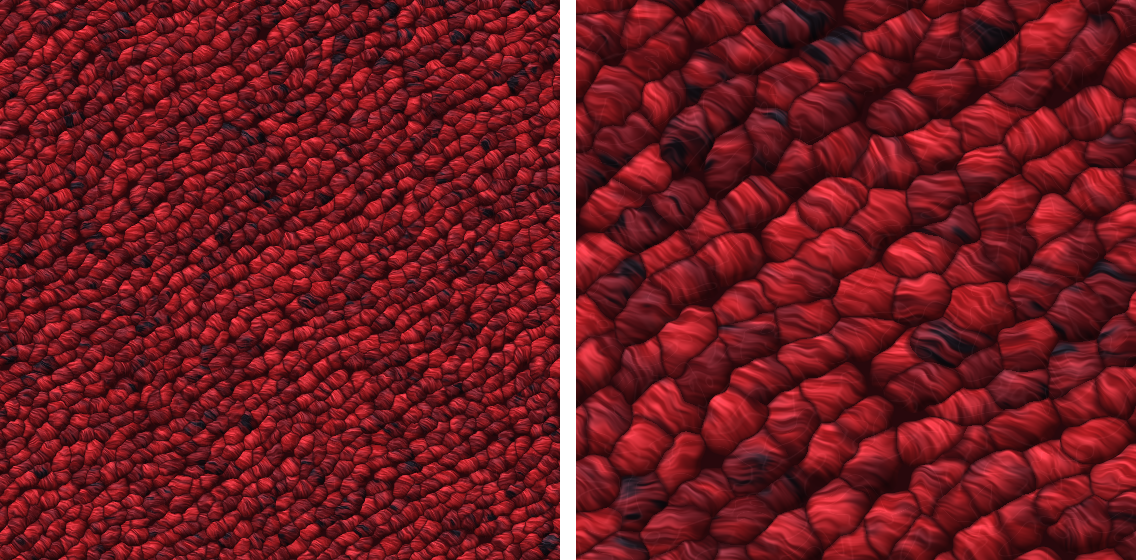
Left: the whole. Right: its middle third, enlarged.
This texture is drawn by a WebGL 2 fragment shader. Its source:

```glsl
#version 300 es
precision highp float;
// Loop-pile carpet: slanted rows of twisted red, maroon and black yarn loops.

uniform vec2 u_resolution;
out vec4 fragColor;

const float ROW_ANGLE = 0.58;                 // slope of the rows, radians
const vec2 PITCH = vec2(0.0335, 0.0250);      // loop spacing along and across rows
const vec2 HALF_SIZE = vec2(0.0255, 0.0178);  // mean loop radii
const float JITTER = 0.55;                    // scatter of loop centres, in cells
const float TILT = 0.9;                       // spread of loop directions
const vec2 FIBRE_SIZE = vec2(0.0024, 0.014);  // width and length of a fibre
const vec2 STRAND_SIZE = vec2(0.0075, 0.018); // width and length of a colour streak
const vec3 LIGHT = vec3(-0.30, 0.58, 0.76);
const vec3 RED = vec3(0.80, 0.125, 0.15);
const vec3 MAROON = vec3(0.46, 0.085, 0.115);
const vec3 BLACK = vec3(0.11, 0.075, 0.105);
const vec3 GAP = vec3(0.15, 0.03, 0.045);
const vec3 SHEEN = vec3(0.11, 0.15, 0.18);

struct Loop {
    float height;  // height at this point, 0 outside
    vec2 pos;      // position in the loop's own frame
    vec2 unit;     // the same, divided by the radii
    float angle;   // direction on the canvas
    vec3 seed;
};

mat2 rotation(float a) {
    float c = cos(a), s = sin(a);
    return mat2(c, s, -s, c);
}

vec3 hash3(vec2 p) {
    vec3 q = fract(p.xyx * vec3(0.1031, 0.1030, 0.0973));
    q += dot(q, q.yxz + 33.33);
    return fract((q.xxy + q.yzz) * q.zyx);
}

// Smooth value noise, -1 to 1.
float noise(vec2 p) {
    vec2 i = floor(p), f = fract(p);
    f = f * f * (3.0 - 2.0 * f);
    float low = mix(hash3(i).x, hash3(i + vec2(1, 0)).x, f.x);
    float high = mix(hash3(i + vec2(0, 1)).x, hash3(i + vec2(1, 1)).x, f.x);
    return 2.0 * mix(low, high, f.y) - 1.0;
}

// Bend the rows slightly and ruffle the loop outlines.
vec2 bend(vec2 p) {
    vec2 wave = vec2(sin(p.y * 19.0 + 2.0 * sin(p.x * 7.0)),
                     sin(p.x * 15.0 + 1.3) + 0.6 * sin(p.x * 34.0 + p.y * 21.0));
    vec2 ruffle = vec2(noise(p * 115.0 + 40.0), noise(p * 115.0 + 190.0));
    return p + 0.006 * wave + 0.0022 * ruffle;
}

Loop makeLoop(vec2 p, vec2 id, float shift) {
    vec3 place = hash3(id + 71.0);
    vec3 shape = hash3(id + 213.0);
    vec2 centre = (id + 0.5 + JITTER * (place.xy - 0.5) - vec2(shift, 0.0)) * PITCH;
    float turn = TILT * (place.z - 0.5);
    vec2 pos = (p - centre) * rotation(turn);
    vec2 unit = pos / (HALF_SIZE * (0.86 + 0.3 * shape.xy));
    float dome = sqrt(max(0.0, 1.0 - dot(unit, unit)));
    return Loop(dome * (0.78 + 0.44 * shape.z), pos, unit, ROW_ANGLE + turn, hash3(id + 5.0));
}

// Fibres curve over the loop; x is their relief, y the broader colour streaks.
vec2 fibres(Loop l) {
    vec2 offset = 90.0 * l.seed.yz;
    float lean = mix(0.2, 1.0, l.seed.y);
    float across = l.pos.x + lean * l.pos.y + 0.005 * l.unit.y * l.unit.y;
    vec2 q = vec2(across, l.pos.y - lean * l.pos.x) / sqrt(1.0 + lean * lean);
    float fine = noise(q / FIBRE_SIZE + offset) + 0.5 * noise(q / FIBRE_SIZE * 1.9 + offset.yx);
    return vec2(fine, noise(q / STRAND_SIZE + offset.yx + 17.0));
}

vec3 yarnColour(float tone) {
    vec3 c = mix(BLACK, MAROON, smoothstep(0.06, 0.30, tone));
    return mix(c, RED, smoothstep(0.32, 0.86, tone));
}

void main() {
    vec2 uv = gl_FragCoord.xy / min(u_resolution.x, u_resolution.y);
    vec2 p = bend(uv * rotation(ROW_ANGLE));

    // Find the highest loop here and the height of the runner-up.
    Loop top = Loop(0.0, vec2(0.0), vec2(0.0), 0.0, vec3(0.0));
    float second = 0.0;
    float row = floor(p.y / PITCH.y);
    for (int j = -1; j <= 1; j++) {
        float r = row + float(j);
        float shift = hash3(vec2(r, 9.0)).x;
        float column = floor(p.x / PITCH.x + shift);
        for (int i = -1; i <= 1; i++) {
            Loop l = makeLoop(p, vec2(column + float(i), r), shift);
            second = max(second, min(l.height, top.height));
            if (l.height > top.height) top = l;
        }
    }

    // Yarn tone: loop value, colour streaks and a slow drift in patches.
    vec2 fibre = fibres(top);
    float patches = sin(uv.x * 11.0 + 2.0 * sin(uv.y * 8.0)) * sin(uv.y * 13.0 - uv.x * 6.0 + 1.0);
    float tone = 0.30 + 0.52 * top.seed.x + 0.34 * fibre.y + 0.08 * fibre.x + 0.04 * patches;
    vec3 yarn = yarnColour(tone);

    // Rounded shading, fibre relief and dark creases between loops.
    float dome = sqrt(max(0.0, 1.0 - dot(top.unit, top.unit)));
    vec3 normal = vec3(rotation(top.angle) * top.unit, dome);
    float lit = max(0.0, dot(normal, normalize(LIGHT)));
    float crease = smoothstep(-0.04, 0.24, top.height - second);
    float depth = smoothstep(0.0, 0.70, top.height);
    vec3 colour = yarn * mix(0.30, 0.98, lit) * (1.0 + 0.20 * fibre.x);
    colour += SHEEN * lit * lit * clamp(0.30 + 0.60 * fibre.x, 0.0, 1.0);
    colour = mix(GAP, colour, mix(0.30, 1.0, crease) * mix(0.2, 1.0, depth));

    // Loose curly fuzz lying over the pile.
    vec2 curl = uv + 0.012 * vec2(noise(uv * 48.0), noise(uv * 48.0 + 77.0));
    float fuzz = 1.0 - abs(noise(curl * vec2(95.0, 150.0) + 31.0)) * 7.0;
    colour += 0.05 * vec3(1.0, 0.7, 0.8) * max(0.0, fuzz) * depth;
    fragColor = vec4(colour, 1.0);
}
```
